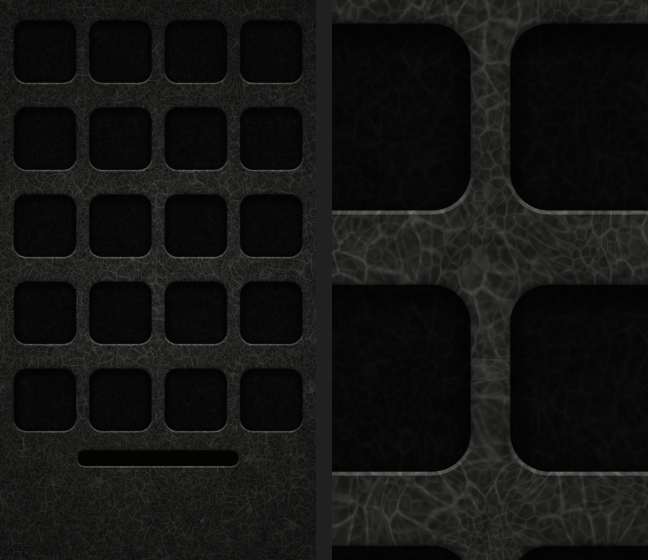
Left: the whole. Right: its middle third, enlarged.
Give the GLSL for this pattern, as a WebGL 1 fragment shader.

```glsl
precision highp float;
// Dark embossed leather with a 4 by 5 grid of rounded recesses and a slot below.
// Signed distances cut the recesses; cellular creases and value noise form the
// hide, and the slope of the distance field lights the lower lips.
uniform vec2 u_resolution;

const vec2 GRID_LAST = vec2(3.0, 4.0);
const vec2 GRID_FIRST = vec2(0.1424, 0.507);
const vec2 GRID_PITCH = vec2(0.2387, 0.2755);
const vec2 SLOT_CENTER = vec2(0.5, 0.322);

vec2 hash22(vec2 p) {
  vec3 q = fract(vec3(p.xyx) * vec3(0.1031, 0.1030, 0.0973));
  q += dot(q, q.yzx + 33.33);
  return fract((q.xx + q.yz) * q.zy);
}

float noise(vec2 p) {
  vec2 i = floor(p);
  vec2 f = fract(p);
  f = f * f * (3.0 - 2.0 * f);
  float low = mix(hash22(i).x, hash22(i + vec2(1.0, 0.0)).x, f.x);
  float high = mix(hash22(i + vec2(0.0, 1.0)).x, hash22(i + 1.0).x, f.x);
  return mix(low, high, f.y);
}

// Thin ridges along the borders of jittered cells
float crease(vec2 p, float width) {
  vec2 cell = floor(p);
  float nearest = 9.0;
  float second = 9.0;
  for (int y = -1; y <= 1; y++) {
    for (int x = -1; x <= 1; x++) {
      vec2 id = cell + vec2(float(x), float(y));
      float d = length(id + hash22(id) - p);
      second = min(second, max(nearest, d));
      nearest = min(nearest, d);
    }
  }
  return 1.0 - smoothstep(0.0, width, second - nearest);
}

// Relative brightness of the hide, about 1 on average
float leather(vec2 p) {
  vec2 warp = vec2(noise(p * 17.0), noise(p * 17.0 + 41.0)) - 0.5;
  vec2 q = p + 0.035 * warp;
  float coarse = crease(q * vec2(40.0, 31.0), 0.2);
  float fine = crease(q * vec2(82.0, 70.0) + 7.0, 0.3);
  float wear = noise(p * 24.0 + 13.0);
  float grain = 0.6 * noise(p * 190.0) + 0.4 * noise(p * 95.0 + 5.0);
  return 0.5 + 0.55 * grain + 0.65 * coarse * wear
       + 0.4 * fine * (1.0 - 0.5 * wear) + 0.14 * (wear - 0.5);
}

float roundedBox(vec2 p, vec2 halfSize, float radius) {
  vec2 q = abs(p) - halfSize + radius;
  return length(max(q, 0.0)) + min(max(q.x, q.y), 0.0) - radius;
}

float slotDistance(vec2 p) {
  return roundedBox(p - SLOT_CENTER, vec2(0.254, 0.0245), 0.022);
}

float recessDistance(vec2 p) {
  vec2 id = clamp(floor((p - GRID_FIRST) / GRID_PITCH + 0.5), vec2(0.0), GRID_LAST);
  float tile = roundedBox(p - GRID_FIRST - id * GRID_PITCH, vec2(0.0985), 0.041);
  return min(tile, slotDistance(p));
}

// Tapered scratch: bright on one flank, dark on the other
float scar(vec2 p, vec2 a, vec2 b, float width) {
  vec2 dir = b - a;
  float t = clamp(dot(p - a, dir) / dot(dir, dir), 0.0, 1.0);
  vec2 offset = p - a - dir * t;
  float side = dot(offset, normalize(vec2(-dir.y, dir.x))) / width;
  float fade = exp(-dot(offset, offset) / (width * width));
  return fade * (0.5 + side) * (0.4 + 2.4 * t * (1.0 - t));
}

void main() {
  float pixel = 1.0 / u_resolution.x;
  vec2 p = gl_FragCoord.xy * pixel;
  float hide = leather(p);

  // Broad pool of light with dark ends
  vec2 away = (p - vec2(0.5, 0.9)) * vec2(1.2, 1.15);
  float surface = hide * mix(0.062, 0.158, exp(-dot(away, away)));
  surface += 0.11 * scar(p, vec2(0.647, 0.139), vec2(0.631, 0.117), 0.004);
  surface += 0.07 * scar(p, vec2(0.48, 0.97), vec2(0.526, 0.914), 0.004);

  // Slope is positive above a recess and negative below it
  float d = recessDistance(p);
  vec2 stepUp = vec2(0.0, 0.003);
  float slope = (recessDistance(p + stepUp) - recessDistance(p - stepUp)) / 0.006;
  float rim = exp(-max(d, 0.0) / 0.005);
  surface *= 1.0 - rim * (0.2 + 0.3 * max(slope, 0.0));
  float lipLine = 1.0 - smoothstep(0.0012, 0.0022 + pixel, abs(d - 0.002));
  surface += 0.19 * lipLine * max(-slope, 0.0) * (0.7 + 0.3 * hide);

  // Sunken floor with shadow cast from the upper edge
  float shade = smoothstep(0.0, 0.028, -recessDistance(p + vec2(0.0, 0.009)));
  float sunken = 0.034 * hide * mix(0.45, 1.0, shade);
  sunken = mix(sunken, 0.01, step(slotDistance(p), 0.01));

  float opening = 1.0 - smoothstep(-0.75 * pixel, 0.75 * pixel, d);
  float value = mix(surface, sunken, opening);
  gl_FragColor = vec4(value * vec3(1.0, 1.0, 0.96), 1.0);
}
```
